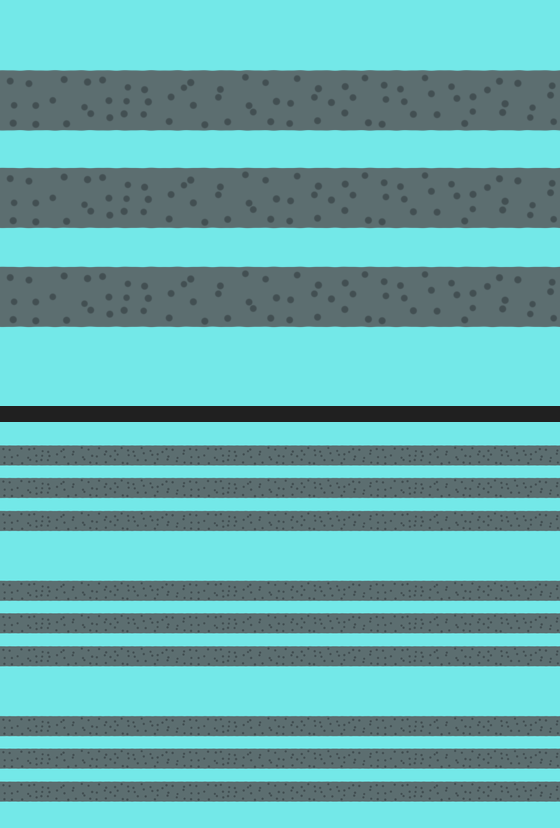
Top: one tile. Bottom: repeated 3 by 3.
Write a Shadertoy shader that draws this pattern.

```glsl
const float TAU = 6.2831853;
const float COLUMNS = 24.0;
const float ROWS = 3.0;
const float HALF_BAND = 0.0738;
const float DOT_RADIUS = 0.0082;

const vec3 AQUA = vec3(0.45, 0.91, 0.91);
const vec3 SLATE = vec3(0.36, 0.43, 0.44);
const vec3 CHARCOAL = vec3(0.26, 0.31, 0.32);

float hash(vec2 p) {
    return fract(sin(dot(p, vec2(127.1, 311.7))) * 43758.5453);
}

float coverage(float dist, float softness) {
    return 1.0 - smoothstep(-softness, softness, dist);
}

// Signed distance to a horizontal strip with a faintly uneven edge
float bandDistance(float x, float y, float halfHeight) {
    float ripple = sin(TAU * 23.0 * x) + 0.6 * sin(TAU * 41.0 * x + 1.3);
    return abs(y) - halfHeight - 0.0004 * ripple;
}

// Nearest dot of a jittered grid that wraps horizontally
float dotDistance(vec2 p, float width, float halfHeight, float radius) {
    vec2 cell = vec2(width / COLUMNS, 2.0 * (halfHeight - radius) / ROWS);
    float column = floor(p.x / cell.x);
    float nearest = 1.0;
    for (float i = -1.0; i <= 1.0; i++) {
        for (float row = 0.0; row < ROWS; row++) {
            vec2 id = vec2(mod(column + i, COLUMNS), row);
            vec2 jitter = vec2(hash(id + 3.7), hash(id + 19.3));
            vec2 place = vec2(column + i, row - 0.5 * ROWS) + mix(vec2(0.08), vec2(0.92), jitter);
            float size = radius * mix(0.94, 1.08, hash(id + 41.9));
            nearest = min(nearest, length(p - place * cell) - size);
        }
    }
    return nearest;
}

// Paint one speckled strip over the given colour
vec3 paintBand(vec3 base, vec2 p, float width, float centre, float softness) {
    vec2 local = vec2(p.x, p.y - centre);
    float band = coverage(bandDistance(p.x / width, local.y, HALF_BAND), softness);
    float speck = coverage(dotDistance(local, width, HALF_BAND, DOT_RADIUS), softness * 1.3);
    return mix(base, mix(SLATE, CHARCOAL, speck), band);
}

void mainImage(out vec4 fragColor, in vec2 fragCoord) {
    vec2 p = fragCoord / iResolution.y;
    float width = iResolution.x / iResolution.y;
    float softness = max(0.0018, 0.75 / iResolution.y);

    // Three strips share the same speckles
    vec3 centres = vec3(0.2688, 0.5125, 0.7527);
    vec3 color = AQUA;
    for (int i = 0; i < 3; i++) {
        color = paintBand(color, p, width, centres[i], softness);
    }
    fragColor = vec4(color, 1.0);
}
```
